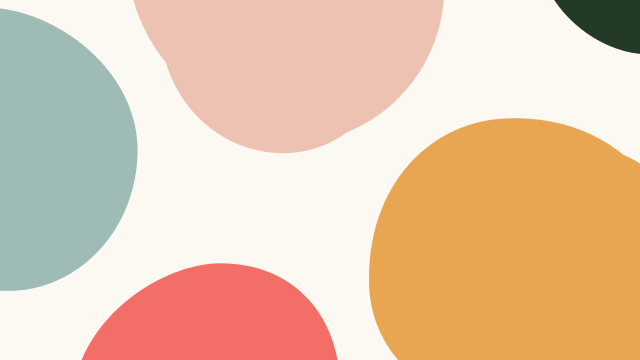
Write a WebGL 2 fragment shader that draws this background.

```glsl
#version 300 es
precision highp float;
// Flat abstract background: soft organic blobs on warm cream paper.
// Each blob is a lopsided superellipse with its own radius on every side;
// overlapping ones share a colour, so their outlines join in gentle notches.

#define CREAM  vec3(0.988, 0.976, 0.949)
#define TEAL   vec3(0.624, 0.733, 0.714)
#define PINK   vec3(0.933, 0.761, 0.702)
#define AMBER  vec3(0.910, 0.651, 0.325)
#define CORAL  vec3(0.953, 0.431, 0.400)
#define FOREST vec3(0.137, 0.227, 0.149)
#define TEAL_LEAN 0.41

uniform vec2 u_resolution;
out vec4 fragColor;

// Coverage of a blob; radii are left, right, down, up.
// The roundness exponents apply to the left and right halves.
float blob(vec2 p, vec2 center, vec4 radii, vec2 roundness) {
    vec2 d = p - center;
    vec2 radius = vec2(d.x < 0.0 ? radii.x : radii.y,
                       d.y < 0.0 ? radii.z : radii.w);
    float n = d.x < 0.0 ? roundness.x : roundness.y;
    vec2 q = pow(max(abs(d) / radius, 1e-4), vec2(n));
    float field = q.x + q.y - 1.0;
    float pixel = length(vec2(dFdx(field), dFdy(field)));
    return clamp(0.5 - field / max(pixel, 1e-6), 0.0, 1.0);
}

void main() {
    // Canvas height is one unit; a 16:9 frame spans x from 0 to 1.778
    vec2 p = (gl_FragCoord.xy - 0.5 * u_resolution) / u_resolution.y
           + vec2(8.0 / 9.0, 0.5);
    vec2 oval = vec2(2.0);

    // Teal: the upper half leans towards the left
    vec2 tealCenter = vec2(0.023, 0.583);
    float rise = max(p.y - tealCenter.y, 0.0);
    vec2 leaning = p + vec2(TEAL_LEAN * rise * rise, 0.0);
    float teal = blob(leaning, tealCenter, vec4(0.40, 0.359, 0.391, 0.396), oval);

    // Pink: left shoulder, right shoulder and hanging belly
    float pink = blob(p, vec2(0.799, 1.139), vec4(0.448, 0.40, 0.477, 0.477), oval);
    pink = max(pink, blob(p, vec2(0.799, 1.035), vec4(0.23, 0.435, 0.435, 0.435), oval));
    pink = max(pink, blob(p, vec2(0.787, 0.931), vec4(0.341, 0.324, 0.3565, 0.2), oval));

    // Amber: main body and a small shoulder at the right
    float amber = blob(p, vec2(1.428, 0.2245), vec4(0.403, 0.46, 0.358, 0.447), vec2(2.1));
    amber = max(amber, blob(p, vec2(1.593, 0.252), vec4(0.347), oval));

    // Coral hill and dark corner
    float coral = blob(p, vec2(0.6065, -0.088), vec4(0.40, 0.338, 0.3565, 0.3565), vec2(1.75, 2.2));
    float forest = blob(p, vec2(1.794, 1.139), vec4(0.3025, 0.3025, 0.2894, 0.2894), vec2(1.8));

    vec3 color = mix(CREAM, TEAL, teal);
    color = mix(color, PINK, pink);
    color = mix(color, AMBER, amber);
    color = mix(color, CORAL, coral);
    color = mix(color, FOREST, forest);
    fragColor = vec4(color, 1.0);
}
```
